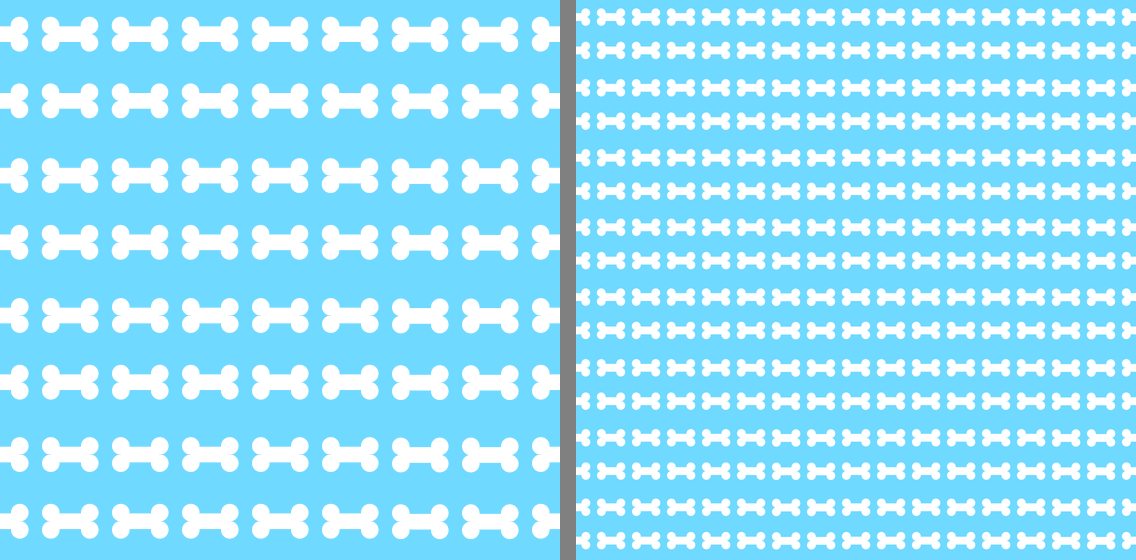
Left: one tile. Right: repeated 2 by 2.
Write a WebGL 2 fragment shader that draws this pattern.

```glsl
#version 300 es
precision highp float;
// Rows of white bones on a sky blue ground, eight across and eight down.
// Each bone is the union of a box shaft and four mirrored discs; the rows
// are grouped in pairs with slightly uneven gaps, and wrap at every edge.

uniform vec2 u_resolution;
out vec4 fragColor;

const vec3 SKY_BLUE = vec3(0.435, 0.851, 1.0);
const vec3 BONE_WHITE = vec3(1.0);

const float COLUMNS = 8.0;
const int PAIRS = 4;

// Lengths are fractions of the canvas width.
const vec2 SHAFT_HALF = vec2(0.0345, 0.0140);
const vec2 LOBE_OFFSET = vec2(0.0348, 0.0154);
const float LOBE_RADIUS = 0.0157;

// Row layout, measured downward from the top edge.
const float FIRST_ROW = 0.0610;
const float PAIR_GAP = 0.1191;
const vec4 PAIR_NUDGE = vec4(0.0, 0.0026, 0.0024, 0.0007);

// Small misalignments between repeats.
const float LOWER_HALF_SHIFT = 0.0005;
const float LATE_COLUMN_SAG = 0.0008;
const float FIRST_LATE_COLUMN = 6.0;

float boxDistance(vec2 p, vec2 halfSize) {
    vec2 q = abs(p) - halfSize;
    return length(max(q, 0.0)) + min(max(q.x, q.y), 0.0);
}

float boneDistance(vec2 p) {
    float shaft = boxDistance(p, SHAFT_HALF);
    float lobes = length(abs(p) - LOBE_OFFSET) - LOBE_RADIUS;
    return min(shaft, lobes);
}

// Distance to the nearest bone of one row; bones are centred on whole columns.
float rowDistance(vec2 uv, float rowDown, float shift) {
    float x = (uv.x - shift) * COLUMNS;
    float nearest = round(x);
    float column = mod(nearest, COLUMNS);
    float sag = LATE_COLUMN_SAG * step(FIRST_LATE_COLUMN, column);
    float dy = uv.y - (1.0 - rowDown - sag);
    return boneDistance(vec2((x - nearest) / COLUMNS, dy - round(dy)));
}

void main() {
    vec2 uv = gl_FragCoord.xy / u_resolution;

    // Union of all rows, two for each pair
    float d = 1.0;
    for (int i = 0; i < PAIRS; i++) {
        float top = FIRST_ROW + float(i) / float(PAIRS) + PAIR_NUDGE[i];
        float shift = i < PAIRS / 2 ? 0.0 : LOWER_HALF_SHIFT;
        d = min(d, rowDistance(uv, top, shift));
        d = min(d, rowDistance(uv, top + PAIR_GAP, shift));
    }

    // Edge smoothed over about one pixel
    float pixel = 1.0 / min(u_resolution.x, u_resolution.y);
    float coverage = clamp(0.5 - d / pixel, 0.0, 1.0);
    fragColor = vec4(mix(SKY_BLUE, BONE_WHITE, coverage), 1.0);
}
```
